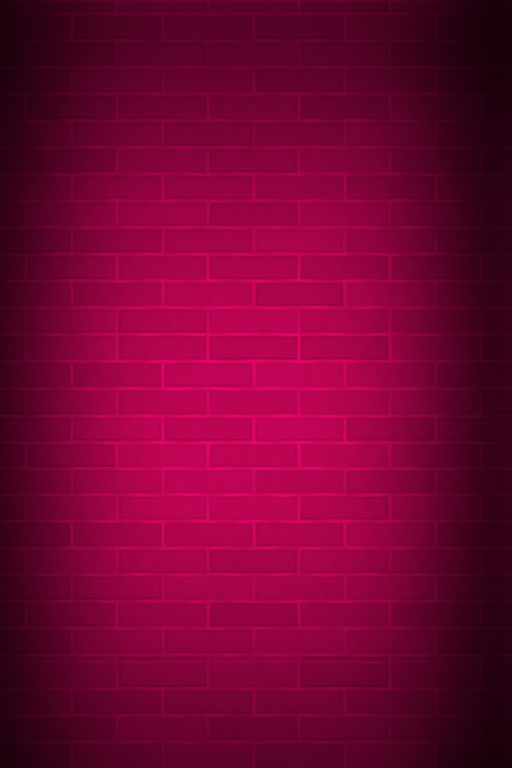
This texture is drawn by a Shadertoy shader. Its source:

```glsl
// Magenta brick wall in running bond, lit at the centre and falling to dark edges.
const float TAU = 6.2831853;

float hash(vec2 p) {
    p = fract(p * vec2(0.1031, 0.1137));
    p += dot(p, p.yx + 33.33);
    return fract((p.x + p.y) * p.x * 97.3);
}

// Layered sines with whole frequencies, so the pattern wraps over the canvas.
float mottle(vec2 uv, float phase) {
    float n = 0.0, amp = 0.5;
    vec2 freq = vec2(5.0, 23.0);
    for (int i = 0; i < 4; i++) {
        float bend = 1.7 * sin(TAU * dot(uv, freq.yx * vec2(1.0, -1.0)) + phase);
        n += amp * sin(TAU * dot(uv, freq) + bend + phase * 2.0);
        freq = freq * 2.0 + vec2(3.0, 1.0);
        amp *= 0.6;
    }
    return n;
}

// Soft stroke: 1 inside the half width, 0 outside.
float stroke(float d, float halfWidth, float soft) {
    return 1.0 - smoothstep(halfWidth - soft, halfWidth + soft, d);
}

void mainImage(out vec4 fragColor, in vec2 fragCoord) {
    vec2 uv = fragCoord / iResolution.xy;
    float soft = max(0.8 / iResolution.x, 0.0012);

    // Slightly uneven courses, sagging a little near the middle
    vec2 wall = vec2(uv.x, 1.0 - uv.y);
    wall += vec2(0.0005, 0.0003) * sin(TAU * vec2(19.0 * uv.y + 2.0 * uv.x, 7.0 * uv.x + 5.0 * uv.y));
    float sag = (wall.y - 0.555) / 0.06;
    wall.y -= 0.0022 * exp(-sag * sag);

    // 29 courses close the height: course 24 is taller, the last one is cut
    float courseHeight = 0.03477;
    float climb = fract(wall.y - 0.0182) / courseHeight;
    float row = climb < 24.0 ? floor(climb) : max(24.0, floor(climb - 0.27));
    float y = climb - row - 0.27 * step(24.5, row);
    float rowHeight = row == 24.0 ? 1.27 : row == 28.0 ? 1.0 / courseHeight - 28.27 : 1.0;
    float below = (rowHeight - y) * courseHeight;
    float above = y * courseHeight;

    // Four or five whole bricks, then one of odd length; the bond skips once at 12
    float brickWidth = 0.1777;
    float bond = mod(row + step(12.0, row), 2.0);
    float whole = 4.0 + bond;
    float run = fract(wall.x - mix(0.1406, 0.0508, bond)) / brickWidth;
    float column = min(floor(run), whole);
    float x = run - column;
    float rowWidth = column == whole ? 1.0 / brickWidth - whole : 1.0;
    vec2 id = vec2(column, row);
    float tone = hash(id + 3.0);
    float wear = hash(id + 41.0);

    // Distance to the joints, in canvas widths
    float aspect = iResolution.y / iResolution.x;
    vec2 gap = vec2(min(x, rowWidth - x) * brickWidth, min(above, below) * aspect);
    float edge = min(gap.x, gap.y);
    float mortar = max(0.9 * stroke(gap.x, 0.0028, soft), stroke(gap.y, 0.0029, soft));

    // The taller course carries a second, thinner joint
    float extra = stroke(abs(y - 0.27) * courseHeight * aspect, 0.0018, soft);
    mortar = max(mortar, 0.85 * extra * step(abs(row - 24.0), 0.5));

    // Brick face: own tone, mottling, shaded rim and a worn lower edge
    float grain = mottle(uv, TAU * tone);
    float face = 0.94 + 0.07 * (tone - 0.5) + 0.020 * grain;
    face -= (0.02 + 0.07 * wear) * stroke(abs(edge - 0.0062), 0.0012, 0.0020);
    float lower = stroke(abs(below * aspect - 0.0055 - 0.0008 * grain), 0.0010, 0.0015);
    face -= 0.13 * lower * smoothstep(0.55, 0.9, wear) * smoothstep(-0.2, 0.5, grain);
    float joint = 1.08 + 0.05 * sin(TAU * (11.0 * uv.x + 9.0 * uv.y)) + 0.02 * grain;

    // Wrapping vignette: a rounded triangle wave gives the distance from the centre
    vec2 away = acos(0.975 * cos(TAU * (uv - vec2(0.47, 0.465)))) * 2.0 / TAU;
    float fall = 1.65 * pow(away.x, 3.5) + 0.95 * pow(away.y, 2.2);
    float light = 0.81 * exp(-fall);

    vec3 magenta = vec3(1.0, 0.022, 0.44);
    fragColor = vec4(magenta * light * mix(face, joint, mortar), 1.0);
}
```
